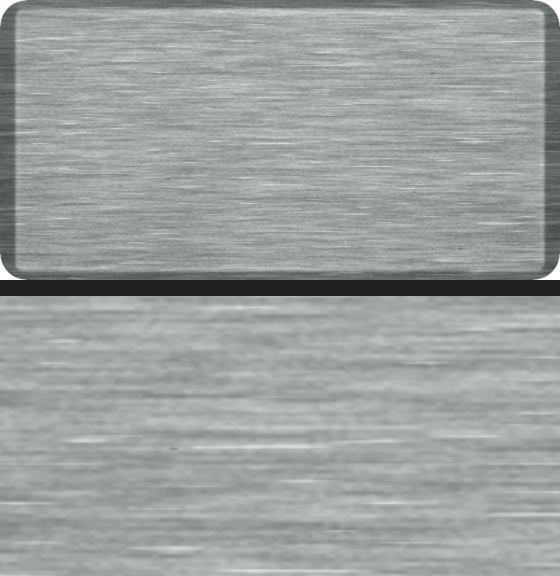
Top: the whole. Bottom: its middle third, enlarged.
Reproduce this texture procedurally as a Shadertoy shader.

```glsl
// Lengths are in canvas heights
const float PLATE_RADIUS = 0.094;
const float PANEL_RADIUS = 0.032;
const vec2 PANEL_INSET = vec2(0.055, 0.031);
const float BEVEL_SOFTNESS = 0.006;
const float RIM_GLOW = 0.035;

const vec3 BACKDROP = vec3(1.0);
const vec3 STEEL_TINT = vec3(-0.012, 0.006, 0.003);
const float PANEL_TONE = 0.628;
const float SIDE_TONE = 0.375;
const float TOP_TONE = 0.455;
const float BOTTOM_TONE = 0.41;

// Brush layers: cells per canvas height along and across the grain
const vec2 BAND_SCALE = vec2(1.3, 24.0);
const vec2 LONG_SCALE = vec2(4.5, 105.0);
const vec2 SHORT_SCALE = vec2(14.0, 190.0);
const vec2 GRAIN_SCALE = vec2(100.0, 210.0);
const vec2 GLINT_SCALE = vec2(9.0, 150.0);
const float BAND_AMOUNT = 0.065;
const float LONG_AMOUNT = 0.11;
const float SHORT_AMOUNT = 0.12;
const float GRAIN_AMOUNT = 0.075;
const float GLINT_AMOUNT = 0.13;

const int NICK_COUNT = 9;
const float NICK_LENGTH = 0.012;
const float NICK_DEPTH = 0.13;

float hash(vec2 p) {
    vec3 q = fract(p.xyx * vec3(0.1031, 0.1030, 0.0973));
    q += dot(q, q.yzx + 33.33);
    return fract((q.x + q.y) * q.z);
}

// One row of smooth noise, shifted so that neighbouring rows do not align
float rowNoise(float x, float row) {
    x += 37.0 * hash(vec2(row, 7.0));
    float cell = floor(x);
    float blend = smoothstep(0.0, 1.0, x - cell);
    return mix(hash(vec2(cell, row)), hash(vec2(cell + 1.0, row)), blend);
}

float streakNoise(vec2 p, vec2 scale, float seed) {
    p = p * scale + vec2(100.0, 400.0 + 613.0 * seed);
    float row = floor(p.y);
    float blend = smoothstep(0.0, 1.0, p.y - row);
    return mix(rowNoise(p.x, row), rowNoise(p.x, row + 1.0), blend);
}

float roundedBox(vec2 p, vec2 halfSize, float radius) {
    vec2 q = abs(p) - halfSize + radius;
    return length(max(q, 0.0)) + min(max(q.x, q.y), 0.0) - radius;
}

float brushedGrain(vec2 p) {
    float grain = BAND_AMOUNT * (streakNoise(p, BAND_SCALE, 0.0) - 0.5);
    grain += LONG_AMOUNT * (streakNoise(p, LONG_SCALE, 1.0) - 0.5);
    grain += SHORT_AMOUNT * (streakNoise(p, SHORT_SCALE, 2.0) - 0.5);
    grain += GRAIN_AMOUNT * (streakNoise(p, GRAIN_SCALE, 3.0) - 0.5);
    float glint = streakNoise(p, GLINT_SCALE, 4.0);
    return grain + GLINT_AMOUNT * smoothstep(0.8, 1.0, glint);
}

// Sparse short, slightly tilted dents
float nicks(vec2 p, vec2 halfSize, float pixel) {
    float mask = 0.0;
    for (int i = 0; i < NICK_COUNT; i++) {
        float id = float(i);
        vec2 spot = vec2(hash(vec2(id, 11.0)), hash(vec2(id, 23.0))) - 0.5;
        vec2 d = p - spot * halfSize * 1.7;
        float angle = mix(-0.8, 0.1, hash(vec2(id, 31.0)));
        vec2 dir = vec2(cos(angle), sin(angle));
        float reach = 0.5 * NICK_LENGTH * hash(vec2(id, 43.0));
        d -= dir * clamp(dot(d, dir), -reach, reach);
        mask = max(mask, 1.0 - smoothstep(0.0, 0.002 + pixel, length(d)));
    }
    return mask;
}

void mainImage(out vec4 fragColor, in vec2 fragCoord) {
    float pixel = 1.0 / iResolution.y;
    vec2 plateHalf = 0.5 * iResolution.xy * pixel;
    vec2 panelHalf = plateHalf - PANEL_INSET;
    vec2 p = fragCoord * pixel - plateHalf;
    float plate = roundedBox(p, plateHalf, PLATE_RADIUS);
    float panel = roundedBox(p, panelHalf, PANEL_RADIUS);
    float grain = brushedGrain(p);

    // Panel: broad sheen, lighter toward the upper middle
    float sheen = 0.055 * p.y + 0.025 * (1.0 - dot(p, p) * 1.6);
    float panelTone = PANEL_TONE + sheen + grain;
    panelTone -= NICK_DEPTH * nicks(p, panelHalf, pixel);
    panelTone += RIM_GLOW * exp(-abs(panel + 0.012) / 0.008);

    // Border: darker on the sides, palest along the top
    float side = smoothstep(-0.02, 0.02, abs(p.x) - panelHalf.x);
    float edgeTone = mix(BOTTOM_TONE, TOP_TONE, step(0.0, p.y));
    float borderTone = mix(edgeTone, SIDE_TONE + 0.04 * p.y, side);
    borderTone += 0.75 * grain;

    float softness = BEVEL_SOFTNESS + 0.5 * pixel;
    float border = smoothstep(-softness, softness, panel);
    vec3 steel = mix(panelTone, borderTone, border) + STEEL_TINT;
    float outside = smoothstep(-pixel, pixel, plate + 0.5 * pixel);
    // Only the rounded corners open onto the backdrop
    vec2 corner = abs(p) - plateHalf + PLATE_RADIUS;
    outside *= step(0.0, min(corner.x, corner.y));
    fragColor = vec4(mix(steel, BACKDROP, outside), 1.0);
}
```
